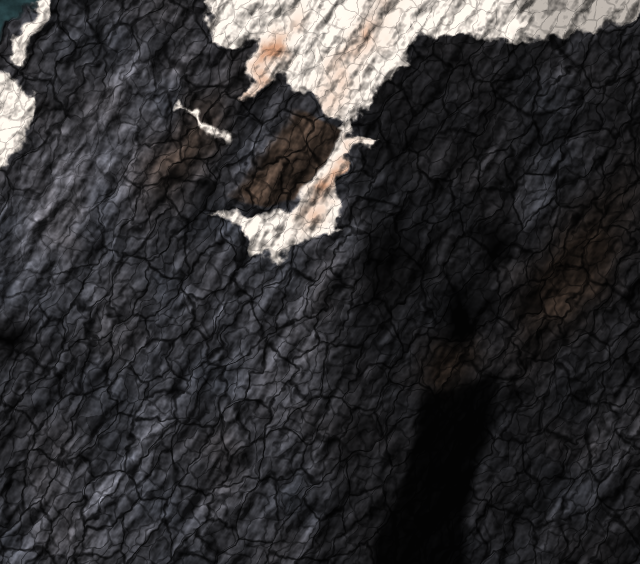
Write a Shadertoy shader that draws this texture.

```glsl
// A shaded, slanted rock face with ragged sunlit patches along its top.
// Polygons place sun, stone and cleft, soft blobs the large tones;
// noise, relief lighting and cell cracks supply the grain.

const float HEIGHT = 6.78;            // canvas height in scene units, y down
const vec2 BED = vec2(.55, -.835);    // direction of the rock layers
const vec2 TO_LIGHT = vec2(-.03, -.034);
const float RELIEF = 4.6;
const float RAGGED = .32;
const vec3 SUN = vec3(.98, .94, .9);
const vec3 OCHRE = vec3(.74, .5, .36);
const vec3 COOL = vec3(.95, 1, 1.12);
const vec3 WARM = vec3(1.2, .98, .84);
const vec3 FOLIAGE = vec3(.13, .2, .21);

const vec2[8] CREST = vec2[8](vec2(2.55, -.2), vec2(2.52, .55), vec2(3.1, .55), vec2(2.9, 1.15),
    vec2(3.4, .9), vec2(4.15, 1.55), vec2(4.85, .75), vec2(5, -.2));
const vec2[8] TONGUE = vec2[8](vec2(4.1, 1.5), vec2(4.3, 1.3), vec2(4.22, 1.68), vec2(4.52, 1.72),
    vec2(4.15, 1.95), vec2(4.02, 2.7), vec2(3.55, 2.65), vec2(3.65, 2.3));
const vec2[8] LEDGE = vec2[8](vec2(2.48, 2.6), vec2(3.3, 2.53), vec2(3.6, 2.6), vec2(4.08, 2.7),
    vec2(3.7, 2.87), vec2(3.4, 3.15), vec2(3.08, 2.98), vec2(2.95, 2.7));
const vec2[8] SHELF = vec2[8](vec2(4.8, -.2), vec2(7.9, -.2), vec2(7.9, .1), vec2(7.35, .3),
    vec2(7.15, .48), vec2(6.4, .46), vec2(5.6, .4), vec2(4.85, .5));
const vec2[8] STONE = vec2[8](vec2(3.3, 1.12), vec2(3.55, 1.3), vec2(4.12, 1.58), vec2(3.9, 1.95),
    vec2(3.55, 2.4), vec2(3.2, 2.47), vec2(2.72, 2.38), vec2(2.95, 1.75));
const vec2[8] CLEFT = vec2[8](vec2(4.3, 7), vec2(4.85, 5.7), vec2(5.12, 4.7), vec2(5.5, 4.62),
    vec2(6.02, 4.45), vec2(5.85, 5.3), vec2(5.6, 6.1), vec2(5.6, 7));

vec2 hash2(vec2 p) {
    vec3 q = fract(p.xyx * vec3(.1031, .103, .0973));
    q += dot(q, q.yzx + 33.3);
    return fract((q.xx + q.yz) * q.zy);
}

float noise(vec2 p) {
    vec2 i = floor(p), f = smoothstep(0., 1., p - i);
    return mix(mix(hash2(i).x, hash2(i + vec2(1, 0)).x, f.x),
               mix(hash2(i + vec2(0, 1)).x, hash2(i + 1.).x, f.x), f.y);
}

float fbm(vec2 p) {
    float sum = 0., amp = .53;
    for (int i = 0; i < 4; i++) {
        sum += amp * noise(p);
        p = mat2(1.6, 1.2, -1.2, 1.6) * p + 7.3;
        amp *= .5;
    }
    return sum;
}

// x: gap between the two nearest cell centres, y: random value of the cell
vec2 cells(vec2 p) {
    float near = 9., next = 9., id = 0.;
    for (int k = 0; k < 9; k++) {
        vec2 c = floor(p) + vec2(k % 3 - 1, k / 3 - 1), h = hash2(c);
        float d = length(c + h - p);
        next = min(next, max(near, d));
        if (d < near) { near = d; id = h.y; }
    }
    return vec2(next - near, id);
}

float segment(vec2 p, vec2 a, vec2 b) {
    vec2 e = b - a, w = p - a;
    return length(w - e * clamp(dot(w, e) / dot(e, e), 0., 1.));
}

float polygon(vec2 p, vec2 v[8]) {
    float d = 99., side = 1.;
    for (int i = 0; i < 8; i++) {
        vec2 a = v[i], b = v[(i + 7) % 8], e = b - a, w = p - a;
        d = min(d, segment(p, a, b));
        bvec3 c = bvec3(p.y >= a.y, p.y < b.y, e.x * w.y > e.y * w.x);
        if (all(c) || all(not(c))) side = -side;
    }
    return side * d;
}

vec2 bedded(vec2 p) { return vec2(dot(p, BED), dot(p, vec2(-BED.y, BED.x))); }

// Soft ellipse, with radii along and across the layers
float blob(vec2 p, float x, float y, float along, float across) {
    vec2 q = bedded(p - vec2(x, y)) / vec2(along, across);
    return exp(-dot(q, q));
}

float bumps(vec2 p) { return .55 * fbm(bedded(p) * vec2(1.6, 6)) + .5 * fbm(p * 5.); }

void mainImage(out vec4 fragColor, in vec2 fragCoord) {
    vec2 p = vec2(fragCoord.x, iResolution.y - fragCoord.y) * HEIGHT / iResolution.y;
    vec2 wobble = vec2(fbm(p * 4.), fbm(p * 4. + 31.)) - .5;
    vec2 q = p + RAGGED * wobble;
    float relief = bumps(p) - bumps(p + TO_LIGHT);

    // Large tones of the shaded face
    float slab = blob(q, .8, 2.3, 1.9, .5);
    float tone = mix(.175, .095, smoothstep(-.15, .15, q.x - 4.32 + .16 * max(p.y - 3., 0.)));
    tone += .13 * slab + .07 * blob(q, 1.35, 3.8, .5, .35);
    tone += .12 * blob(q, 1.45, 5.7, 1.2, .22) + .07 * blob(q, .4, 6.2, .9, .3);
    tone += .05 * blob(q, 3.3, 4.3, 1.2, .6) + .07 * blob(q, 7.5, 5.2, 1.7, .45);
    tone += .06 * blob(q, 6.5, 2.3, .6, .25) + .05 * blob(q, 6.9, .95, .6, .4);
    tone -= .1 * blob(q, 5.55, 3.85, .4, .2) + .09 * blob(q, 5.95, 2.9, .3, .2);
    tone -= .07 * blob(q, 4.65, 3.2, .5, .25) + .2 * blob(q, .05, 4.05, .25, .25);
    float warmth = blob(q, 6.9, 3.2, 1.1, .4) + blob(q, 5.4, 4.4, .35, .3) + .7 * blob(q, 2.3, 1.7, .8, .3);

    // Leaning block with a pale left side and a brown front
    float block = smoothstep(.03, -.03, polygon(p + .1 * wobble, STONE));
    float front = smoothstep(-.08, .12, dot(q - vec2(3.3, 1.75), vec2(.8, .6)));
    tone = mix(tone, mix(.25, .17, front), block);
    warmth = mix(warmth, front, block);

    // Cracks, layered grain and the dark cleft
    vec2 bed = bedded(p + .25 * wobble);
    vec2 large = cells(bed * vec2(1.7, 3)), small = cells(bed * vec2(4, 7));
    float crack = mix(.35, 1., smoothstep(0., .12, large.x)) * mix(.6, 1., smoothstep(0., .22, small.x));
    tone *= mix(crack, 1., .6 * slab) * (.82 + .25 * (large.y + small.y));
    tone *= .55 + .95 * fbm(bed * vec2(1.3, 8));
    tone *= clamp(1. + RELIEF * relief, .3, 1.9);
    tone *= 1. - .85 * smoothstep(.08, -.08, polygon(p + .15 * wobble, CLEFT));
    vec3 color = max(tone, .012) * mix(COOL, WARM, min(warmth + .35 * fbm(p * 1.5), 1.));
    color = mix(color, FOLIAGE * (.6 + fbm(p * 9.)), smoothstep(.05, -.05, q.x + q.y - .42));

    // Sunlight, cut by ragged shadow edges
    float d = min(min(polygon(q, CREST), polygon(q, TONGUE)), min(polygon(q, LEDGE), polygon(q, SHELF)));
    d = min(d, segment(q, vec2(.08, 1.28), vec2(-.15, 1.75)) - .33);
    d = min(d, segment(q, vec2(.55, 0), vec2(.25, .65)) - .1);
    d = min(d, segment(q, vec2(2.12, 1.28), vec2(2.75, 1.62)) - .04);
    float sun = smoothstep(.035, -.035, d + .12 * (.5 - fbm(p * 9.))) * (1. - block);
    float ochre = blob(q, 3.2, .75, .5, .12) + .6 * blob(q, 4.3, .6, .8, .2) + blob(q, 4., 2.2, .5, .13);
    vec3 lit = mix(SUN, OCHRE, min(ochre * 1.2 * fbm(p * 5.), .8));
    lit *= mix(1., .72, smoothstep(5.9, 6.3, q.x - .6 * q.y));
    lit *= clamp(.97 + 4. * relief, .38, 1.06) * mix(.8, 1., smoothstep(0., .15, small.x));
    fragColor = vec4(min(mix(color, lit, sun), 1.), 1);
}
```
